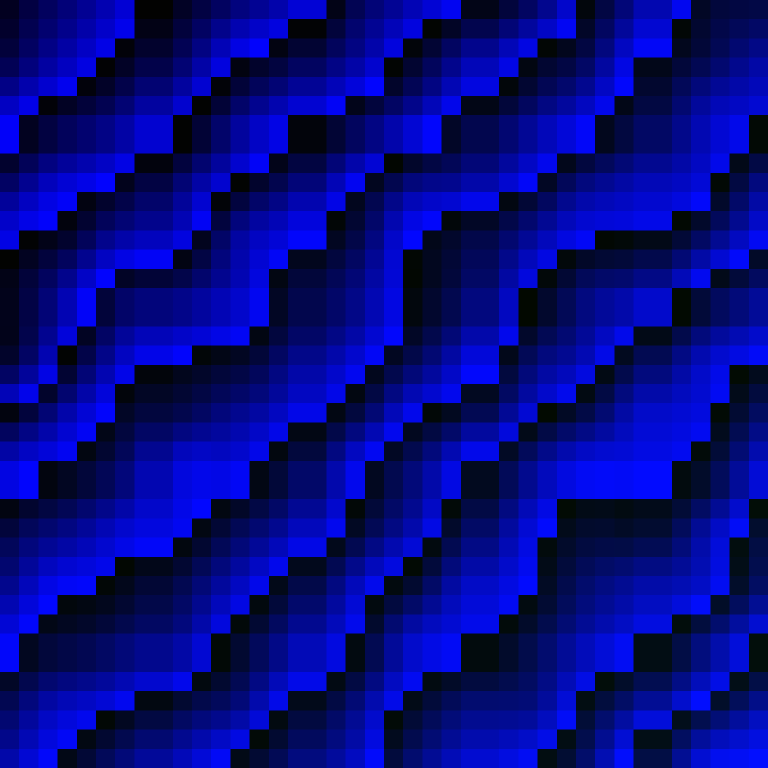
Give the GLSL for this pattern, as a WebGL 2 fragment shader.

```glsl
#version 300 es
precision highp float;

uniform vec2 u_resolution;
out vec4 fragColor;

float hash(vec2 p) {
    vec3 q = fract(p.xyx * vec3(0.1031, 0.1030, 0.0973));
    q += dot(q, q.yzx + 33.33);
    return fract((q.x + q.y) * q.z);
}

float valueNoise(vec2 p) {
    vec2 i = floor(p);
    vec2 f = p - i;
    f = f * f * (3.0 - 2.0 * f);
    return mix(mix(hash(i), hash(i + vec2(1, 0)), f.x),
               mix(hash(i + vec2(0, 1)), hash(i + vec2(1, 1)), f.x), f.y);
}

// 40 blocks per side; regularly, two neighbours share one sample
vec2 mosaicCell(vec2 uv) {
    vec2 block = floor(uv * 40.0);
    return block - floor((block + vec2(1.5, 3.0)) / vec2(8.7, 9.0));
}

vec3 mosaicColor(vec2 uv) {
    vec2 cell = mosaicCell(uv);

    // Diagonal sawtooth, bent by two octaves of noise
    float phase = dot(cell, vec2(0.15, -0.155));
    phase += 0.85 * valueNoise(cell / 6.3 + 17.0);
    phase += 0.25 * valueNoise(cell / 2.7 + 41.0);
    float blue = fract(phase);

    // Faint green tint towards the lower right
    float green = 0.03 + 0.03 * (cell.x - cell.y) / 36.0;
    return vec3(0.008, green, blue);
}

void main() {
    // 2x2 samples per pixel smooth the block edges
    vec3 color = vec3(0.0);
    for (int i = 0; i < 4; i++) {
        vec2 offset = vec2(i & 1, i >> 1) * 0.5 - 0.25;
        color += mosaicColor((gl_FragCoord.xy + offset) / u_resolution);
    }
    fragColor = vec4(color / 4.0, 1.0);
}
```
